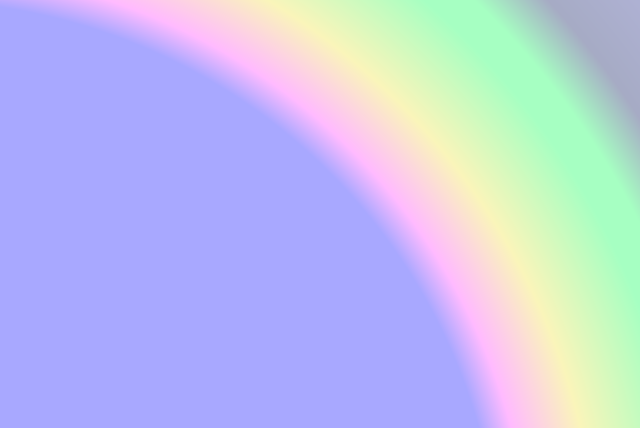
Reproduce this background procedurally as a WebGL 2 fragment shader.

```glsl
#version 300 es
precision highp float;
// A broad pastel rainbow arc around a flat periwinkle disc.
// The distance to a centre beyond the lower left corner drives a chain
// of colour ramps, from the disc outward to a hazy grey corner.

uniform vec2 u_resolution;
out vec4 fragColor;

// Linear position of x between two radii, clamped to 0..1.
float ramp(float inner, float outer, float x) {
    return clamp((x - inner) / (outer - inner), 0.0, 1.0);
}

vec3 arcColor(float radius) {
    vec3 periwinkle = vec3(0.657, 0.657, 1.0);
    vec3 pink = vec3(1.0, 0.73, 1.0);
    vec3 cream = vec3(0.98, 0.96, 0.73);
    vec3 mint = vec3(0.65, 1.0, 0.76);
    vec3 slate = vec3(0.65, 0.67, 0.77);
    vec3 haze = vec3(0.685, 0.695, 0.83);

    // Bands from the disc outward
    vec3 color = mix(periwinkle, pink, ramp(1.367, 1.441, radius));
    color = mix(color, cream, ramp(1.441, 1.598, radius));
    color = mix(color, mint, ramp(1.598, 1.815, radius));

    // Soft outer rim, then the paler corner
    color = mix(color, slate, ramp(1.893, 2.015, radius));
    return mix(color, haze, ramp(2.015, 2.18, radius));
}

void main() {
    // Canvas heights, origin at the lower left
    vec2 point = gl_FragCoord.xy / u_resolution.y;
    vec2 center = vec2(-0.198, -0.37);
    fragColor = vec4(arcColor(distance(point, center)), 1.0);
}
```
